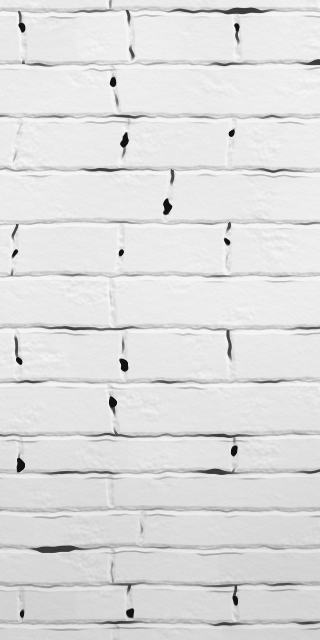
Write a Shadertoy shader that draws this texture.

```glsl
// White painted brick wall: eight tall courses above five short ones, with cracked joints.
#define TOP_GAP 0.017       // sliver of a course at the top edge
#define TALL 0.0828         // height of the upper courses
#define SHORT 0.0589        // height of the lower courses
#define TALL_COUNT 8.0
#define HEADER 0.167        // length of a short brick
#define MORTAR 0.0075       // half width of a joint
#define LIGHT 0.20          // strength of the relief shading
#define HOLE_CHANCE 0.55
#define PAINT_HIGH 0.925
#define PAINT_LOW 0.835
#define VOID_TONE 0.07

struct Course {
    float row, joint, post; // course, nearest bed joint, nearest upright joint
    float bed, head, mid;   // signed distances to bed, upright joint, course middle
};

vec2 hash2(vec2 p) {
    vec3 q = fract(p.xyx * vec3(0.1031, 0.1030, 0.0973));
    q += dot(q, q.yzx + 33.33);
    return fract((q.xx + q.yz) * q.zy);
}

float corner(vec2 cell, vec2 f, vec2 o) {
    return dot(hash2(cell + o) * 2.0 - 1.0, f - o);
}

// Gradient noise, roughly -0.8 to 0.8
float noise(vec2 p) {
    vec2 i = floor(p), f = p - i;
    vec2 u = f * f * f * (f * (f * 6.0 - 15.0) + 10.0);
    float low = mix(corner(i, f, vec2(0, 0)), corner(i, f, vec2(1, 0)), u.x);
    float high = mix(corner(i, f, vec2(0, 1)), corner(i, f, vec2(1, 1)), u.x);
    return 1.4 * mix(low, high, u.y);
}

// Uneven hand-laid edges
vec2 warp(vec2 p) {
    return p + 0.004 * vec2(noise(p * 11.0 + 40.0), noise(p * 7.0 + 9.0))
             + 0.0018 * vec2(noise(p * 47.0 + 3.0), noise(p * 43.0 + 71.0));
}

Course layBricks(vec2 p) {
    Course c;
    float depth = 1.0 - p.y - TOP_GAP, change = TALL * TALL_COUNT;
    bool lower = depth > change;
    float rise = lower ? SHORT : TALL;
    float k = lower ? (depth - change) / SHORT + TALL_COUNT : depth / TALL;
    c.row = floor(k);
    c.joint = floor(k + 0.5);
    c.bed = (k - c.joint) * rise;
    c.mid = (k - c.row - 0.5) * rise;

    // Courses of short bricks alternate with courses of long ones
    bool even = mod(c.row, 2.0) < 0.5;
    bool headers = even && (c.row < TALL_COUNT || c.row > 11.0);
    float pitch = headers ? HEADER : 2.0 * HEADER;
    float shift = even ? (c.row == 10.0 ? 0.225 : 0.028) : (c.row == 3.0 ? 0.255 : 0.17);
    vec2 r = hash2(vec2(c.row, 17.0)) - 0.5;
    float u = (p.x - shift - 0.02 * r.x - 0.35 * r.y * c.mid) / pitch;
    c.post = floor(u + 0.5);
    c.head = (u - c.post) * pitch;
    return c;
}

float faceMask(Course c) {
    return smoothstep(0.15, 1.0, min(abs(c.bed), abs(c.head)) / MORTAR);
}

// Raised brick faces, lumpy mortar and flaking patches of paint
float relief(vec2 p) {
    float face = faceMask(layBricks(warp(p)));
    float flaking = smoothstep(0.05, 0.45, noise(p * vec2(11.0, 17.0) + 5.0));
    float rough = mix(1.0, 0.14 + 0.5 * flaking, face);
    float lumps = 0.0016 * noise(p * vec2(48.0, 75.0)) + 0.0008 * noise(p * 145.0 + 20.0);
    return 0.0021 * face + rough * lumps + 0.0001 * noise(p * 230.0);
}

float stroke(float d, float halfWidth, float blur) {
    return 1.0 - smoothstep(halfWidth, halfWidth + blur, abs(d));
}

void mainImage(out vec4 fragColor, in vec2 fragCoord) {
    vec2 p = fragCoord / iResolution.y;
    float blur = 1.3 / iResolution.y, e = 0.0012;
    vec2 w = warp(p);
    Course c = layBricks(w);

    // Paint lit from above, dimmer towards the floor
    float h = relief(p);
    vec2 slope = vec2(relief(p + vec2(e, 0)) - h, relief(p + vec2(0, e)) - h) / e;
    float tone = mix(PAINT_LOW, PAINT_HIGH, smoothstep(0.0, 0.6, p.y));
    tone += 0.018 * noise(p * 5.0) + 0.012 * (hash2(vec2(c.row, c.post)).x - 0.5) * faceMask(c);
    tone -= 0.015 * (1.0 - faceMask(c));
    tone -= LIGHT * clamp(slope.y + 0.35 * slope.x, -0.3, 1.2);

    // Bed joints: cast shadow, broken crack and a faint lower lip
    float n = noise(vec2(p.x * 13.0, c.joint * 5.37 + 2.4));
    float gap = smoothstep(-0.1, 0.45, n);
    float bed = c.bed - 0.0025 * noise(vec2(p.x * 55.0, c.joint * 3.31));
    tone -= 0.13 * gap * smoothstep(-0.001, 0.001, bed) * exp(-max(bed, 0.0) / 0.004);
    float bedWidth = 0.0002 + 0.0008 * gap + 0.003 * smoothstep(0.36, 0.6, n);
    float crack = stroke(bed, bedWidth, blur) * (0.18 + 0.6 * gap);
    float lip = smoothstep(0.0, 0.4, noise(vec2(p.x * 15.0, c.joint * 7.13 + 60.0)));
    tone -= 0.2 * lip * stroke(bed - 0.009, 0.0003, blur);

    // Upright joints: wandering cracks and ragged holes
    vec2 seed = vec2(c.row + 3.0, c.post + 8.0);
    float open = smoothstep(0.0, 0.45, noise(vec2(p.y * 27.0, dot(seed, vec2(3.7, 1.3)))));
    float head = c.head - 0.005 * noise(vec2(p.y * 50.0, seed.x * 2.3));
    crack = max(crack, 0.75 * open * stroke(head, 0.0012 * open, blur));
    vec2 pick = hash2(seed * 5.0), place = hash2(seed * 9.0 + 2.0);
    vec2 size = mix(vec2(0.0025, 0.004), vec2(0.005, 0.009), pick.y);
    float hole = length(vec2(head, c.mid + (place.x - 0.5) * 0.035) / size) - 1.0;
    hole += 0.8 * noise(p * 95.0);
    crack = max(crack, step(pick.x, HOLE_CHANCE) * (1.0 - smoothstep(0.0, blur / size.x, hole)));

    tone = mix(min(tone, 0.955), VOID_TONE, clamp(crack, 0.0, 1.0));
    fragColor = vec4(vec3(clamp(tone, 0.0, 1.0)), 1.0);
}
```
